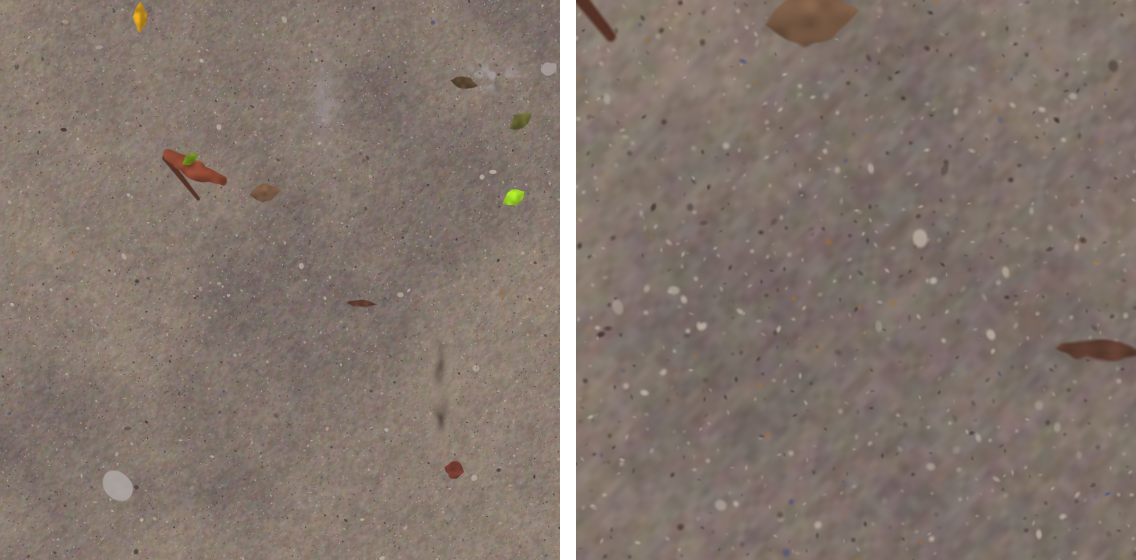
Left: the whole. Right: its middle third, enlarged.
A Shadertoy shader for this texture:

```glsl
// Worn grey-brown concrete with grit, stains, pits and a few fallen leaves.
#define COOL_GREY vec3(0.462, 0.415, 0.396)
#define WARM_TAN vec3(0.592, 0.530, 0.472)
#define PALE_GRIT vec3(0.74, 0.69, 0.64)
#define DARK_GRIT vec3(0.25, 0.21, 0.19)
#define OCHRE_GRIT vec3(0.62, 0.43, 0.20)
#define BLUE_GRIT vec3(0.27, 0.32, 0.50)
#define RUST vec3(0.50, 0.26, 0.19)
#define STAIN_CONTRAST 0.95
#define GRAIN_CONTRAST 0.10
#define GRIT_DENSITY 0.24
#define SOFTNESS 0.0016

float hash(vec2 p) {
    vec3 q = fract(vec3(p.xyx) * 0.1031);
    q += dot(q, q.yzx + 33.33);
    return fract((q.x + q.y) * q.z);
}

float noise(vec2 p) {
    vec2 i = floor(p), f = fract(p);
    f = f * f * (3.0 - 2.0 * f);
    return mix(mix(hash(i), hash(i + vec2(1, 0)), f.x),
               mix(hash(i + vec2(0, 1)), hash(i + vec2(1, 1)), f.x), f.y);
}

float fbm(vec2 p) {
    float sum = 0.0, amp = 0.5;
    for (int i = 0; i < 5; i++) {
        sum += amp * noise(p);
        p = mat2(1.6, 1.2, -1.2, 1.6) * p + 17.3;
        amp *= 0.5;
    }
    return sum / 0.97;
}

vec2 turn(vec2 p, float a) {
    float c = cos(a), s = sin(a);
    return vec2(c * p.x + s * p.y, c * p.y - s * p.x);
}

float cover(float d) {
    float edge = max(SOFTNESS, 1.0 / iResolution.y);
    return 1.0 - smoothstep(-edge, edge, d);
}

float glow(vec2 p, vec2 radius) {
    p /= radius;
    return exp(-dot(p, p));
}

// Capsule whose radius changes from ra to rb
float taper(vec2 p, vec2 a, vec2 b, float ra, float rb) {
    vec2 ab = b - a;
    float t = clamp(dot(p - a, ab) / dot(ab, ab), 0.0, 1.0);
    return length(p - a - ab * t) - mix(ra, rb, t);
}

// Pointed leaf with half length and half width in size
void leaf(inout vec3 col, vec2 p, vec2 centre, vec2 size, float angle, vec3 tint) {
    vec2 q = turn(p - centre, angle);
    float along = q.x / size.x;
    float d = abs(q.y) - size.y * (1.0 - along * along);
    d += 0.004 * (noise(p * 130.0) - 0.5);
    float shade = 0.78 + 0.4 * noise(p * 110.0) + 0.12 * smoothstep(-0.3, 0.3, q.y / size.y);
    col = mix(col, tint * shade, 0.92 * cover(d));
}

// Slab colour: a cool diagonal band between warmer worn areas
vec3 slab(vec2 p) {
    float across = abs(dot(p - vec2(0.5, 0.42), vec2(-0.669, 0.743)));
    float cloud = fbm(p * 5.0 + 3.7) - 0.5;
    float blotch = fbm(p * 15.0 + 41.0) - 0.5;
    float warmth = 0.24 + 0.30 * smoothstep(0.07, 0.24, across + 0.35 * cloud);
    warmth += STAIN_CONTRAST * (0.7 * cloud + 0.6 * blotch) + 0.16 * (0.5 - p.y);
    vec3 col = mix(COOL_GREY, WARM_TAN, clamp(warmth, -0.15, 1.1));
    vec2 g = turn(p, 0.8) * vec2(0.8, 1.15);
    float grain = 0.5 * noise(g * 110.0) + 0.6 * noise(g * 230.0 + 9.0) - 0.55;
    vec3 chroma = vec3(noise(g * 95.0 + 5.0), noise(g * 95.0 + 61.0), noise(g * 95.0 + 127.0));
    return col + GRAIN_CONTRAST * (grain + 0.35 * (chroma - 0.5));
}

// Grit: one random chip per grid cell, over four sizes of grid
void addGrit(inout vec3 col, vec2 p) {
    float cells = 28.0;
    for (int i = 0; i < 4; i++) {
        vec2 q = turn(p, 0.4 + float(i)) * cells + 50.0 * float(i + 1);
        vec2 id = floor(q);
        float kind = hash(id + 7.1), size = hash(id + 19.7);
        vec2 centre = 0.24 + 0.52 * vec2(hash(id + 31.3), hash(id + 43.9));
        vec2 r = turn(fract(q) - centre, 6.3 * hash(id + 57.0));
        r.y *= 1.0 + 0.9 * hash(id + 71.0);
        float d = (length(r) - mix(0.06, 0.19, size * size)) / cells;
        vec3 tint = kind < 0.52 ? PALE_GRIT : kind < 0.88 ? DARK_GRIT : kind < 0.96 ? OCHRE_GRIT : BLUE_GRIT;
        float present = step(hash(id + 83.0), GRIT_DENSITY * (0.4 + 0.3 * float(i)));
        col = mix(col, tint, present * cover(d) * mix(0.25, 0.9, hash(id + 97.0)));
        cells *= 1.7;
    }
}

void mainImage(out vec4 fragColor, in vec2 fragCoord) {
    vec2 p = fragCoord / iResolution.y;
    vec3 col = slab(p);
    float rough = noise(p * 75.0);

    // Chalky smears and crumbs
    float chalk = 0.38 * glow(p - vec2(0.582, 0.82), vec2(0.026, 0.085)) * (0.4 + rough);
    chalk += 0.75 * glow(p - vec2(0.88, 0.865), vec2(0.045, 0.025)) * smoothstep(0.45, 0.8, rough);
    col = mix(col, vec3(0.66, 0.64, 0.66), chalk);
    addGrit(col, p);

    // Elongated pits with pale rims
    for (int i = 0; i < 2; i++) {
        vec2 q = p - vec2(0.788, 0.345 - 0.088 * float(i));
        q.x += 0.012 * (noise(p * 45.0) - 0.5);
        vec2 radius = vec2(0.010, 0.038 - 0.014 * float(i));
        col = mix(col, WARM_TAN * 1.06, 0.5 * glow(q, radius * vec2(2.2, 1.6)));
        col = mix(col, DARK_GRIT, 0.75 * glow(q, radius) * (0.4 + 0.7 * rough));
    }

    // Flattened pale blob and a small pale chip
    vec2 q = p - vec2(0.211, 0.133);
    float blob = length(turn(q, 0.5) * vec2(1.15, 0.9)) - 0.029 + 0.014 * (noise(p * 38.0) - 0.5);
    col = mix(col, vec3(0.67, 0.64, 0.625) + 0.03 * (rough - 0.5), 0.95 * cover(blob));
    float chip = length(turn(p - vec2(0.982, 0.876), 0.7) * vec2(0.8, 1.4)) - 0.016;
    col = mix(col, vec3(0.68, 0.64, 0.64), 0.8 * cover(chip + 0.012 * (rough - 0.5)));

    // Curled rust leaf with a bent stalk
    float body = taper(p, vec2(0.302, 0.722), vec2(0.352, 0.694), 0.012, 0.018);
    body = min(body, taper(p, vec2(0.345, 0.695), vec2(0.397, 0.679), 0.017, 0.008));
    float stalk = taper(p, vec2(0.296, 0.718), vec2(0.354, 0.645), 0.006, 0.003);
    col = mix(col, RUST * 0.62, 0.9 * cover(stalk));
    col = mix(col, RUST * (0.78 + 0.45 * noise(p * 65.0)), cover(body + 0.006 * (rough - 0.5)));

    // Scattered leaves and a twig
    leaf(col, p, vec2(0.250, 0.970), vec2(0.027, 0.011), 1.55, vec3(0.76, 0.55, 0.08));
    leaf(col, p, vec2(0.340, 0.716), vec2(0.016, 0.009), 0.60, vec3(0.40, 0.53, 0.10));
    leaf(col, p, vec2(0.473, 0.656), vec2(0.028, 0.016), 0.15, vec3(0.42, 0.31, 0.23));
    leaf(col, p, vec2(0.918, 0.647), vec2(0.022, 0.013), 0.50, vec3(0.58, 0.80, 0.12));
    leaf(col, p, vec2(0.930, 0.784), vec2(0.023, 0.013), 0.60, vec3(0.36, 0.36, 0.17));
    leaf(col, p, vec2(0.828, 0.852), vec2(0.024, 0.011), -0.20, vec3(0.32, 0.25, 0.17));
    leaf(col, p, vec2(0.811, 0.161), vec2(0.018, 0.015), -0.20, vec3(0.43, 0.21, 0.17));
    leaf(col, p, vec2(0.647, 0.458), vec2(0.028, 0.006), -0.05, vec3(0.35, 0.22, 0.17));

    fragColor = vec4(clamp(col, 0.0, 1.0), 1.0);
}
```
